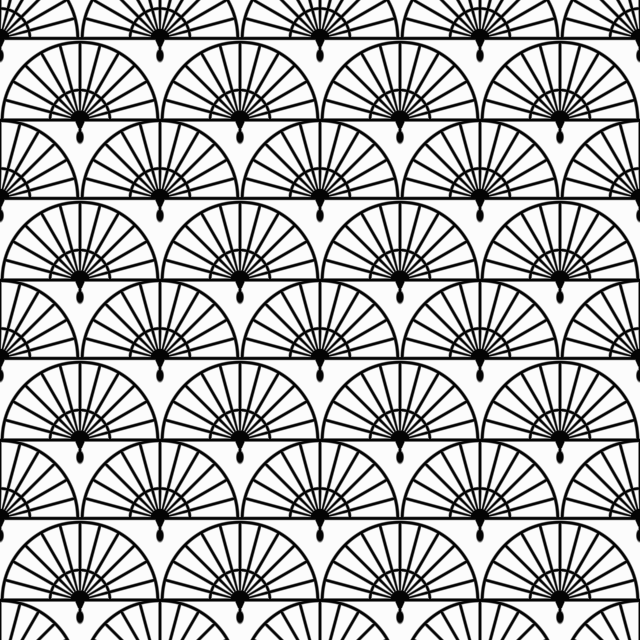
Give the GLSL for this pattern, as a Shadertoy shader.

```glsl
const float PI = 3.14159265;

// Half disc of ribs between two arcs, standing on the line y = 0
float fanDistance(vec2 p) {
    float radius = length(p);
    float ribStep = PI / 12.0;
    float angle = atan(p.x, p.y);
    float offAngle = angle - round(angle / ribStep) * ribStep;
    float ribWidth = mix(0.006, 0.0092, smoothstep(0.05, 0.2, radius));

    float ribs = max(abs(radius * sin(offAngle)) - ribWidth, radius - 0.486);
    float rim = abs(radius - 0.486) - 0.0098;
    float innerArc = abs(radius - 0.187) - 0.009;
    float hub = radius - 0.062;
    float fan = min(min(ribs, hub), min(rim, innerArc));
    return max(fan, -p.y);
}

// Tapered collar, thin stem and oval drop hanging below y = 0
float pendantDistance(vec2 p) {
    float x = abs(p.x);
    float collar = max(x - 0.034 - 0.44 * p.y, max(p.y, -0.052 - p.y));
    float stem = max(x - 0.009, max(p.y, -0.085 - p.y));
    float drop = (length((p + vec2(0.0, 0.107)) / vec2(0.023, 0.04)) - 1.0) * 0.023;
    return min(min(collar, stem), drop);
}

// One row of fans per unit cell, centred on x = 0 of the cell
float rowDistance(vec2 cell, vec2 base) {
    vec2 p = cell - base;
    p = vec2(fract(p.x + 0.5) - 0.5, fract(p.y + 0.3) - 0.3);
    float baseline = abs(p.y) - 0.0098;
    return min(baseline, min(fanDistance(p), pendantDistance(p)));
}

void mainImage(out vec4 fragColor, in vec2 fragCoord) {
    // Four cells each way, each holding two staggered rows
    vec2 cell = 4.0 * fragCoord / iResolution.xy;
    float d = min(rowDistance(cell, vec2(0.5, 0.25)),
                  rowDistance(cell, vec2(0.0, 0.76)));

    // Soft ink edge, never narrower than a pixel
    float edge = max(0.006, 3.0 / iResolution.y);
    float ink = 1.0 - smoothstep(-edge, edge, d);
    fragColor = vec4(mix(vec3(0.99), vec3(0.015), ink), 1.0);
}
```
